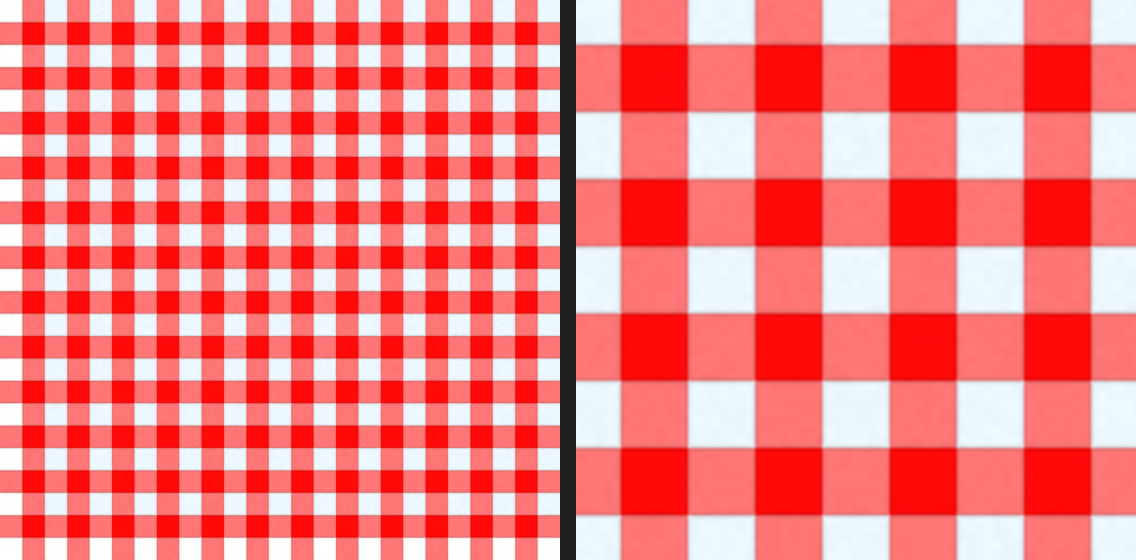
Left: the whole. Right: its middle third, enlarged.
Give the GLSL for this pattern, as a Shadertoy shader.

```glsl
#define CHECKS 25.0
#define EDGE_SOFTNESS 0.035
#define SEAM_WIDTH 0.075
#define SEAM_SHADE 0.10
#define MOTTLE_SCALE 190.0
#define MOTTLE_AMOUNT 0.022
#define PALE_BLUE vec3(0.925, 0.972, 0.995)
#define PINK vec3(1.0, 0.462, 0.462)
#define RED vec3(1.0, 0.035, 0.035)

float hash(vec2 p) {
    vec3 q = fract(vec3(p.xyx) * 0.1031);
    q += dot(q, q.yzx + 33.33);
    return fract((q.x + q.y) * q.z);
}

float valueNoise(vec2 p) {
    vec2 i = floor(p), f = fract(p);
    f = f * f * (3.0 - 2.0 * f);
    return mix(mix(hash(i), hash(i + vec2(1, 0)), f.x),
               mix(hash(i + vec2(0, 1)), hash(i + vec2(1, 1)), f.x), f.y);
}

// Signed distance to the stripe edges in checks, positive inside odd checks
vec2 stripeDistance(vec2 checkPos) {
    return 0.5 - 2.0 * abs(fract(checkPos * 0.5 - 0.25) - 0.5);
}

void mainImage(out vec4 fragColor, in vec2 fragCoord) {
    vec2 uv = fragCoord / iResolution.xy;
    // Keep seams off the canvas border
    vec2 checkPos = clamp(uv * CHECKS, 0.2, CHECKS - 0.2);
    vec2 pixel = CHECKS / iResolution.xy;

    // Crossing stripes
    vec2 d = stripeDistance(checkPos);
    vec2 soft = max(vec2(EDGE_SOFTNESS), 0.6 * pixel);
    vec2 stripe = smoothstep(-soft, soft, d);

    // The left column and bottom row are bleached to plain white
    vec2 bleach = 1.0 - smoothstep(1.0 - soft, 1.0 + soft, checkPos);
    vec3 ground = mix(PALE_BLUE, vec3(1.0), max(bleach.x, bleach.y));
    vec3 color = mix(ground, PINK, max(stripe.x, stripe.y));
    color = mix(color, RED, stripe.x * stripe.y);

    // Thin dull seams where checks meet, stronger along the rows
    vec2 seam = 1.0 - smoothstep(vec2(0.0), vec2(SEAM_WIDTH) + 0.5 * pixel, abs(d));
    color *= 1.0 - SEAM_SHADE * max(0.7 * seam.x, seam.y);

    // Faint cloth mottling
    float mottle = valueNoise(uv * MOTTLE_SCALE) - 0.5;
    color += MOTTLE_AMOUNT * mottle * (1.0 - 0.7 * stripe.x * stripe.y);

    fragColor = vec4(clamp(color, 0.0, 1.0), 1.0);
}
```
